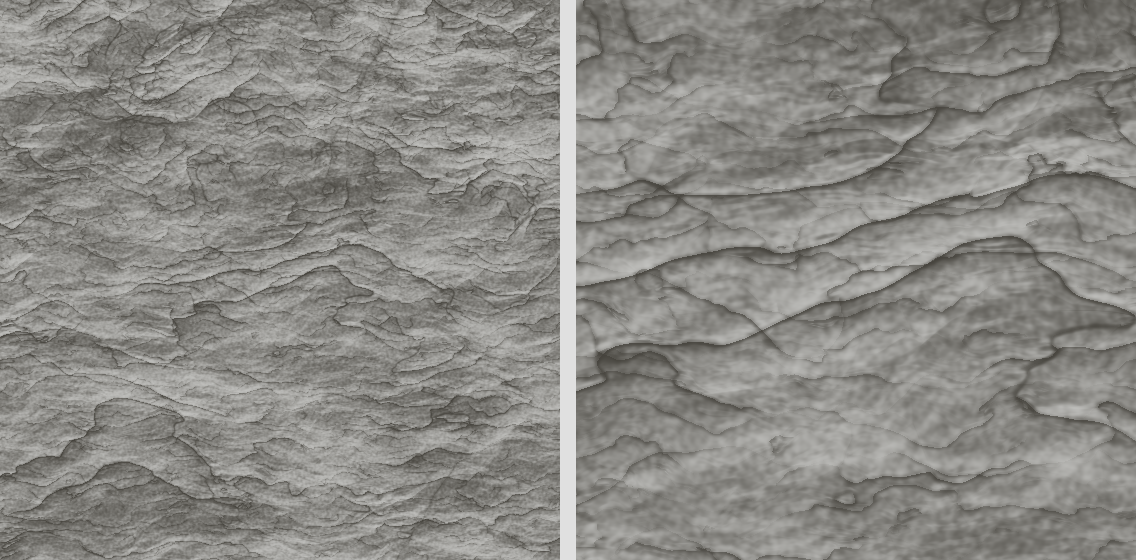
Left, the full canvas; right, a detail of the centre.
This texture is drawn by a Shadertoy shader. Its source:

```glsl
// Grey layered slate: overlapping ledges with lit lips, cracks and soft shadows.
// A bent, chipped height field is cut into terraces at three scales; each cut
// is shaded by its distance and direction, then mottling and grain are added.

const vec3  DARK_STONE  = vec3(0.27, 0.26, 0.235);
const vec3  LIGHT_STONE = vec3(0.79, 0.79, 0.78);
const vec2  LIGHT_DIR   = vec2(-0.42, 0.91);
const vec2  BEND_SCALE  = vec2(2.4, 5.6);  // strata are stretched sideways
const vec2  CHIP_SCALE  = vec2(3.4, 6.5);
const vec2  FLAKE_SCALE = vec2(4.2, 6.2);  // slanting flakes of the upper part
const float RISE        = 8.0;             // ledges per canvas height
const float BEND        = 1.25;
const float RELIEF      = 1.0;
const float SHADOW      = 1.65;
const float LIP         = 1.0;
const float CRACK       = 1.5;
const float CRACK_WIDTH = 0.0017;
const float MOTTLE      = 0.8;
const float GRAIN       = 0.7;
const float EXPOSURE    = 0.72;
const float SAMPLE_STEP = 0.0013;
const mat2  SLANT       = mat2(0.85, 0.53, -0.53, 0.85);

vec2 hash2(vec2 p) {
    vec3 a = fract(vec3(p.xyx) * vec3(0.1031, 0.1030, 0.0973));
    a += dot(a, a.yzx + 33.33);
    return fract((a.xx + a.yz) * a.zy);
}

float corner(vec2 cell, vec2 offset) {
    float angle = 6.2832 * hash2(cell).x;
    return dot(vec2(cos(angle), sin(angle)), offset);
}

float gradientNoise(vec2 p) {
    vec2 i = floor(p), f = fract(p);
    vec2 u = f * f * f * (f * (f * 6.0 - 15.0) + 10.0);
    vec2 e = vec2(1.0, 0.0);
    return mix(mix(corner(i, f), corner(i + e.xy, f - e.xy), u.x),
               mix(corner(i + e.yx, f - e.yx), corner(i + 1.0, f - 1.0), u.x), u.y);
}

float fbm(vec2 p) {
    float sum = 0.0, amp = 1.0;
    for (int i = 0; i < 5; i++) {
        sum += amp * gradientNoise(p);
        p = p * 2.03 + 17.3;
        amp *= 0.45;
    }
    return sum;
}

// Angular facets: the highest of many tilted domes
float chips(vec2 p) {
    vec2 cell = floor(p);
    float top = -9.0;
    for (int y = -1; y <= 1; y++)
    for (int x = -1; x <= 1; x++) {
        vec2 id = cell + vec2(x, y);
        vec2 d = p - id - 0.15 - 0.7 * hash2(id);
        vec2 tilt = 1.4 * (hash2(id + 41.7) - 0.5);
        top = max(top, dot(tilt, d) - dot(d, d));
    }
    return top;
}

// Strata height; the upper part breaks into slanting flakes
float strata(vec2 p, float scale, float seed) {
    float wild = smoothstep(0.5, 0.8, p.y + 0.2 * gradientNoise(p * 3.0));
    vec2 q = p * scale + seed;
    q += 0.09 * vec2(gradientNoise(q * 3.0), gradientNoise(q * 3.0 + 9.4));
    q += 0.02 * vec2(gradientNoise(q * 13.0), gradientNoise(q * 13.0 + 5.1));
    return RISE * q.y + BEND * mix(1.0, 1.3, wild) * fbm(q * BEND_SCALE)
         + mix(0.8, 1.0, wild) * chips(q * CHIP_SCALE)
         + mix(0.2, 2.0, wild) * chips(SLANT * q * FLAKE_SCALE);
}

// Light and shade of one set of terraces
float ledges(vec2 p, float scale, float seed) {
    vec2 e = vec2(SAMPLE_STEP, 0.0);
    float s = strata(p, scale, seed);
    vec2 slope = vec2(strata(p + e.xy, scale, seed), strata(p + e.yx, scale, seed)) - s;
    slope /= SAMPLE_STEP;
    float steep = max(length(slope), 0.5);
    float above = fract(s) / steep;
    float below = (1.0 - fract(s)) / steep;
    float facing = dot(slope / steep, LIGHT_DIR);
    float strength = smoothstep(-0.28, 0.2, gradientNoise(p * scale * vec2(3.0, 5.0) + seed));

    float lit = (dot(slope, LIGHT_DIR) / scale - RISE) / 9.0;
    float edge = min(above, below) / CRACK_WIDTH;
    float reach = 0.015 / sqrt(scale);
    float shade = LIP * exp(-above / (0.5 * reach)) * (0.4 + 0.6 * facing);
    shade -= SHADOW * exp(-below / reach) * smoothstep(-0.5, 0.8, facing);
    shade -= CRACK * exp(-edge * edge);
    return RELIEF * lit / (1.0 + abs(lit)) + shade * mix(0.12, 1.0, strength);
}

// One slanting joint that crosses the strata and wraps over the top edge
float fissure(vec2 p) {
    float along = fract(p.y + 0.32);
    float wander = 0.03 * gradientNoise(p * 9.0) + 0.012 * gradientNoise(p * 31.0);
    float d = abs(p.x - 0.56 - 0.5 * along + wander);
    float span = smoothstep(0.0, 0.04, along) * smoothstep(0.54, 0.46, along);
    return span * (0.8 * exp(-d / 0.003) + 0.3 * exp(-d / 0.015));
}

void mainImage(out vec4 fragColor, in vec2 fragCoord) {
    vec2 p = fragCoord / iResolution.y;

    float tone = EXPOSURE;
    tone += ledges(p, 1.1, 3.7);
    tone += 0.75 * ledges(p, 2.4, 11.2);
    tone += 0.5 * ledges(p, 5.1, 27.9);
    tone -= fissure(p);

    // Weathered patches and fine mineral grain
    tone += MOTTLE * fbm(p * vec2(3.0, 5.0) + 51.0);
    vec2 g = SLANT * p;
    tone += GRAIN * (0.8 * gradientNoise(g * 130.0) + gradientNoise(g.yx * 215.0));

    float brightness = 1.0 / (1.0 + exp(-tone));
    fragColor = vec4(mix(DARK_STONE, LIGHT_STONE, brightness), 1.0);
}
```
